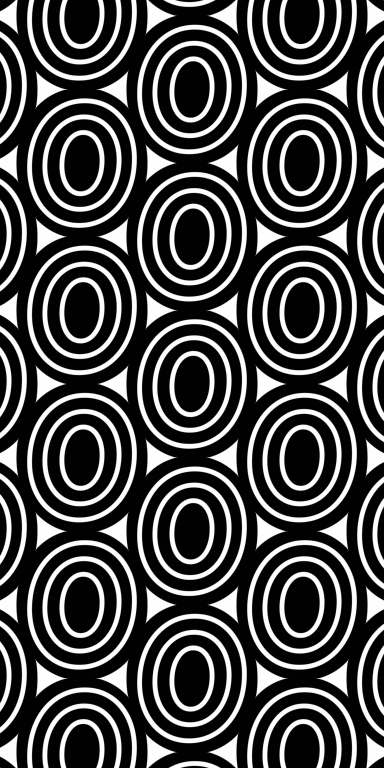
Write a Shadertoy shader that draws this pattern.

```glsl
// Staggered columns of black ovals on white, each holding three thin white rings.
// Every oval is a superellipse with an approximate distance; columns are repeated
// by rounding to the nearest cell, and lengths are fractions of the canvas width.

const vec2 PITCH = vec2(0.2865, 0.3835);   // column and row spacing
const float ROUNDNESS = 2.1;               // superellipse exponent
const float HALF_LINE = 0.0063;            // half the ring thickness
const float LEAN = 0.045;                  // sideways slant of the rings
const vec3 BLACK = vec3(0.005);
const vec3 WHITE = vec3(0.995);

// Signed distance to a superellipse, first order: (f - 1) / |grad f|
float ovalDistance(vec2 p, vec2 radii, float power) {
    vec2 q = max(abs(p) / radii, vec2(1e-4));
    float f = pow(pow(q.x, power) + pow(q.y, power), 1.0 / power);
    vec2 gradient = pow(q / f, vec2(power - 1.0)) / radii;
    return (f - 1.0) / length(gradient);
}

// Distance to a ring line drawn along an oval
float ringDistance(vec2 p, vec2 radii, float halfLine) {
    return abs(ovalDistance(p, radii, ROUNDNESS)) - halfLine;
}

// Distance to the nearest of the three nested rings
float ringsDistance(vec2 p) {
    vec2 q = vec2(p.x - LEAN * p.y, p.y);
    float outer = ringDistance(q, vec2(0.1362, 0.1622), HALF_LINE);
    float middle = ringDistance(q, vec2(0.0964, 0.1203), HALF_LINE);
    float inner = ringDistance(q, vec2(0.0521, 0.0797), HALF_LINE);
    return min(outer, min(middle, inner));
}

// Position relative to the nearest oval centre in the given column
vec2 columnLocal(vec2 p, float column) {
    float y = p.y / PITCH.y + 0.5 * mod(column, 2.0);
    return vec2(p.x - column * PITCH.x, (y - floor(y + 0.5)) * PITCH.y);
}

// Antialiased coverage of the inside of a shape
float coverage(float d, float pixel) {
    return 1.0 - smoothstep(-0.75 * pixel, 0.75 * pixel, d);
}

void mainImage(out vec4 fragColor, in vec2 fragCoord) {
    vec2 p = (fragCoord - 0.5 * iResolution.xy) / iResolution.x;
    float pixel = 1.0 / iResolution.x;
    float nearestColumn = floor(p.x / PITCH.x + 0.5);

    // Merge the ovals and rings of this column and its neighbours
    float body = 1.0;
    float rings = 1.0;
    for (int i = -1; i <= 1; i++) {
        vec2 local = columnLocal(p, nearestColumn + float(i));
        body = min(body, ovalDistance(local, vec2(0.1706, 0.1966), ROUNDNESS));
        rings = min(rings, ringsDistance(local));
    }

    // White gaps, black bodies, white rings
    vec3 color = mix(WHITE, BLACK, coverage(body, pixel));
    color = mix(color, WHITE, coverage(rings, pixel));
    fragColor = vec4(color, 1.0);
}
```
